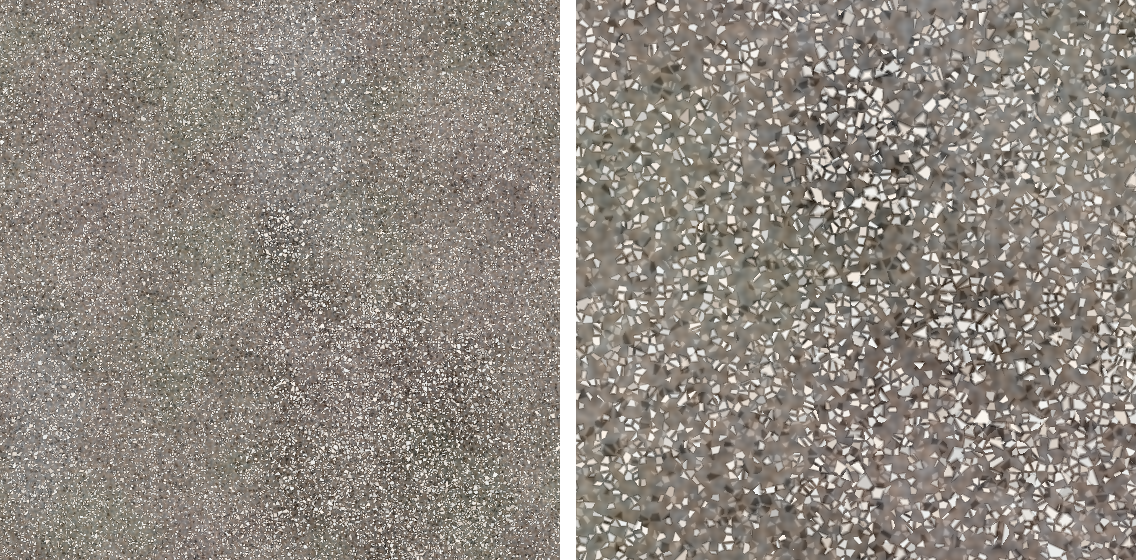
Left, the full canvas; right, a detail of the centre.
A Shadertoy shader for this texture:

```glsl
// Weathered fine terrazzo: a mottled grey-brown cement matrix with sand, dark
// pits and pale stone chips. Grains are soft-edged Voronoi cells in several
// sizes; gradient noise and soft ellipses steer density, stains and tint.

const vec3 TAUPE      = vec3(0.520, 0.485, 0.452);
const vec3 OLIVE      = vec3(0.505, 0.488, 0.440);
const vec3 MAUVE      = vec3(0.530, 0.488, 0.466);
const vec3 FILM_GREY  = vec3(0.545, 0.528, 0.515);
const vec3 CHIP_DULL  = vec3(0.700, 0.670, 0.640);
const vec3 CHIP_WHITE = vec3(0.975, 0.965, 0.945);
const vec3 WARM_SHIFT = vec3(0.045, -0.005, -0.045);

// Two uniform random values per integer cell
vec2 hash2(vec2 cell) {
    uvec2 q = uvec2(ivec2(cell)) * 1664525u + 1013904223u;
    q.x += q.y * 1664525u;
    q.y += q.x * 1664525u;
    q ^= q >> 16u;
    q.x += q.y * 1664525u;
    q.y += q.x * 1664525u;
    q ^= q >> 16u;
    return vec2(q >> 16u) / 65536.0;
}

float cornerSlope(vec2 cell, vec2 corner, vec2 f) {
    float angle = 6.2832 * hash2(cell + corner).x;
    return dot(vec2(cos(angle), sin(angle)), f - corner);
}

// Gradient noise, roughly -0.7 to 0.7
float gradientNoise(vec2 p) {
    vec2 cell = floor(p), f = fract(p);
    vec2 w = f * f * f * (f * (f * 6.0 - 15.0) + 10.0);
    float low  = mix(cornerSlope(cell, vec2(0, 0), f), cornerSlope(cell, vec2(1, 0), f), w.x);
    float high = mix(cornerSlope(cell, vec2(0, 1), f), cornerSlope(cell, vec2(1, 1), f), w.x);
    return mix(low, high, w.y);
}

float fbm(vec2 p, int octaves) {
    float sum = 0.0, amplitude = 1.0;
    for (int i = 0; i < octaves; i++) {
        sum += amplitude * gradientNoise(p);
        p = mat2(1.6, 1.2, -1.2, 1.6) * p + 17.3;
        amplitude *= 0.55;
    }
    return sum;
}

// Soft ellipse whose outline is frayed by a warp value
float patchMask(vec2 p, vec2 center, vec2 radius, float warp) {
    return 1.0 - smoothstep(0.5, 1.4, length((p - center) / radius) + warp);
}

// Rounded grains: x = coverage, y = dark rim around the grain, zw = random values
vec4 grains(vec2 p, float scale, float density, float pixel, float seed) {
    vec2 q = p * scale + seed, home = floor(q);
    vec2 nearest = vec2(9.0), second = vec2(9.0), id = home;
    for (int y = -1; y <= 1; y++)
    for (int x = -1; x <= 1; x++) {
        vec2 cell = home + vec2(x, y);
        vec2 offset = cell + hash2(cell) - q;
        if (dot(offset, offset) < dot(nearest, nearest)) {
            second = nearest;
            nearest = offset;
            id = cell;
        } else if (dot(offset, offset) < dot(second, second)) {
            second = offset;
        }
    }
    float border = 0.5 * (dot(second, second) - dot(nearest, nearest))
                 / max(length(second - nearest), 0.001);
    vec2 pick = hash2(id + 311.0), look = hash2(id + 733.0);
    float slope = max(mix(0.24, 0.50, pick.y), pixel * scale);
    float shape = smoothstep(0.0, slope, border);
    float present = step(pick.x, density);
    float rim = smoothstep(0.0, 0.06, border) * (1.0 - shape);
    return vec4(present * shape, present * rim, look);
}

vec3 chipColor(vec2 look) {
    return mix(CHIP_DULL, CHIP_WHITE, sqrt(look.x)) + WARM_SHIFT * (look.y - 0.45);
}

// Darkens the matrix around the chips, then lays the chips over it
vec3 layChips(vec3 ground, vec4 chip, float rimDepth) {
    return mix(ground - rimDepth * chip.y, chipColor(chip.zw), chip.x);
}

void mainImage(out vec4 fragColor, in vec2 fragCoord) {
    float pixel = 1.0 / iResolution.y;
    vec2 p = fragCoord * pixel;

    // Broad zones: coarse exposed stone and pale film
    float warp = 0.7 * fbm(p * 9.0 + 4.0, 4);
    float exposed = patchMask(p, vec2(0.70, 0.19), vec2(0.23, 0.21), warp);
    exposed = max(exposed, 0.75 * patchMask(p, vec2(0.61, 0.43), vec2(0.13, 0.09), warp));
    exposed = max(exposed, patchMask(p, vec2(0.50, 0.57), vec2(0.04, 0.06), warp));
    float film = patchMask(p, vec2(0.54, 0.78), vec2(0.10, 0.24), warp);
    film = max(film, patchMask(p, vec2(0.08, 0.27), vec2(0.07, 0.20), warp));

    // Cement matrix: tint and stains
    float hue = fbm(p * 4.0 + 31.0, 4);
    float stain = fbm(p * 7.0 + 57.0, 5);
    vec3 color = mix(TAUPE, OLIVE, smoothstep(0.0, 0.45, hue));
    color = mix(color, MAUVE, smoothstep(0.0, 0.45, -hue));
    color = mix(color, FILM_GREY, 0.75 * film);
    color += 0.07 * stain - 0.07 * exposed;

    // Grit: fine noise, sand and dark pits
    color += 0.08 * gradientNoise(p * 75.0) + 0.12 * gradientNoise(p * 190.0 + 9.0);
    color += WARM_SHIFT * gradientNoise(p * 110.0 + 23.0);
    color += 0.15 * grains(p, 250.0, 0.25, pixel, 900.0).x;
    color -= 0.17 * grains(p, 180.0, 0.20 + 0.15 * exposed, pixel, 650.0).x;

    // Fine chips everywhere, coarser ones where the stone is exposed
    float cluster = fbm(p * 22.0 + 83.0, 3);
    float fineDensity = 0.37 + 0.16 * cluster + 0.10 * stain + 0.12 * exposed;
    float coarseDensity = 0.015 + exposed * (0.28 + 0.25 * cluster) + 0.09 * film;
    color = layChips(color, grains(p, 215.0, fineDensity, pixel, 0.0), 0.13);
    color = layChips(color, grains(p, 135.0, coarseDensity, pixel, 400.0), 0.16);

    fragColor = vec4(clamp(color, 0.0, 1.0), 1.0);
}
```
